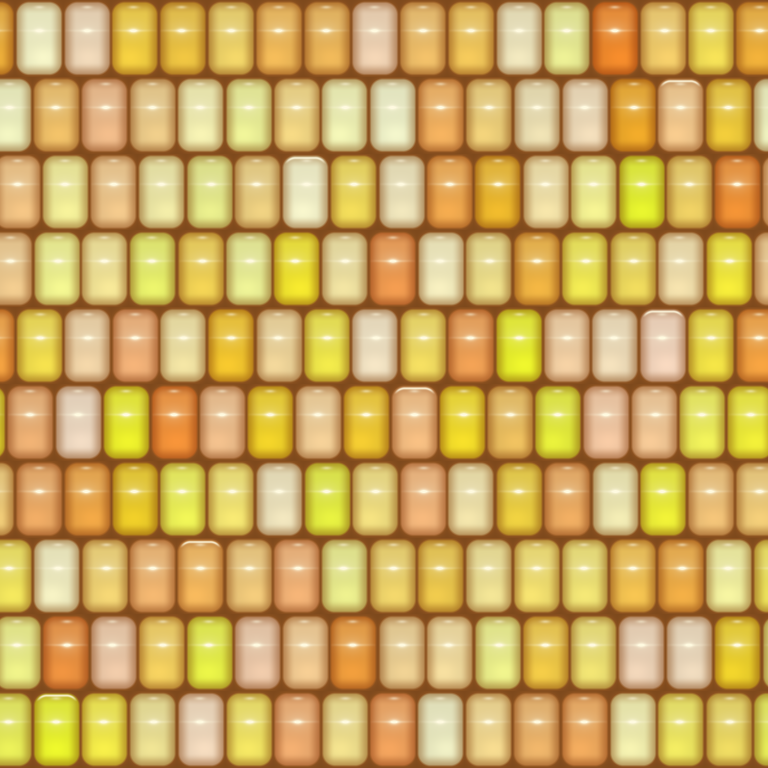
This pattern is drawn by a three.js fragment shader. Its source:

```glsl
// Rows of glossy, rounded kernels in yellow, cream and amber on a brown ground.
// Each kernel is a rounded box in a shifted row grid; wrapped cell hashes vary
// its hue, saturation and shine, so the pattern tiles in both directions.
#define COLS 16.0
#define ROWS 10.0
#define HALF_SIZE vec2(0.478, 0.763)
#define CORNER 0.27
#define EDGE_SOFT 0.04
#define RIM_WIDTH 0.27
#define HUE_RANGE vec2(0.074, 0.178)
#define SAT_RANGE vec2(0.17, 0.84)
#define BRIGHTNESS 0.89
#define GROUND vec3(0.49, 0.285, 0.11)
#define RIM_TINT vec3(0.80, 0.68, 0.57)
#define SHINE vec3(1.0, 0.98, 0.88)

varying vec2 vUv;

vec3 hash3(vec2 cell) {
  vec3 p = fract(cell.xyx * vec3(0.1031, 0.1030, 0.0973) + 0.137);
  p += dot(p, p.yxz + 33.33);
  return fract((p.xxy + p.yzz) * p.zyx);
}

vec3 hsvToRgb(vec3 c) {
  vec3 ramp = clamp(abs(fract(c.x + vec3(0.0, 2.0, 1.0) / 3.0) * 6.0 - 3.0) - 1.0, 0.0, 1.0);
  return c.z * mix(vec3(1.0), ramp, c.y);
}

float roundedBox(vec2 p, vec2 halfSize, float radius) {
  vec2 d = abs(p) - halfSize + radius;
  return length(max(d, 0.0)) + min(max(d.x, d.y), 0.0) - radius;
}

// Soft elliptical spot
float spot(vec2 p, vec2 center, vec2 size) {
  vec2 d = (p - center) / size;
  return exp(-dot(d, d));
}

// Sideways shift of a row, in kernel widths
float rowShift(float row) {
  return 0.5 + 0.37 * cos(1.0472 * (row - 1.0));
}

void main() {
  // Row grid, one unit per kernel width
  vec2 grid = vUv * vec2(COLS, ROWS);
  float row = mod(floor(grid.y), ROWS);
  grid.x -= rowShift(row);
  vec2 cell = vec2(mod(floor(grid.x), COLS), row);
  vec2 p = (fract(grid) - 0.5) * vec2(1.0, COLS / ROWS);

  vec3 rnd = hash3(cell);
  vec3 shine = hash3(cell + vec2(37.0, 71.0));
  p.x += (shine.x - 0.5) * 0.02;

  float dist = roundedBox(p, HALF_SIZE, CORNER);
  float inner = max(-dist, 0.0);

  // Body: own colour, darker amber rim, milky upper half, warm lower glow
  vec3 body = hsvToRgb(vec3(mix(HUE_RANGE.x, HUE_RANGE.y, rnd.x),
                            mix(SAT_RANGE.x, SAT_RANGE.y, rnd.y),
                            BRIGHTNESS + 0.03 * (rnd.z - 0.5)));
  vec3 color = body * mix(RIM_TINT, vec3(1.0), smoothstep(-0.03, RIM_WIDTH, inner));
  float milk = smoothstep(0.13, 0.18, p.y) * smoothstep(0.0, 0.15, inner);
  color = mix(color, SHINE * 0.88, 0.10 * milk);
  vec2 glowCenter = vec2((shine.y - 0.5) * 0.25, -0.40);
  color += body * 0.08 * spot(p, glowCenter, vec2(0.32, 0.25));

  // Gloss: halo, horizon streak, bright core, glint near the top
  vec2 core = vec2((shine.z - 0.5) * 0.06, 0.16);
  float gloss = 0.20 * spot(p, core, vec2(0.28, 0.20))
              + 0.34 * spot(p, core, vec2(0.32, 0.028))
              + 0.70 * spot(p, core, vec2(0.095, 0.055))
              + 0.50 * spot(p, vec2(core.x, 0.65), vec2(0.10, 0.035));

  // A few kernels catch a bright crescent along the top rim
  float crescent = exp(-pow((inner - 0.055) / 0.026, 2.0)) * smoothstep(0.57, 0.70, p.y);
  gloss += 0.85 * crescent * step(0.95, rnd.z);
  color = mix(color, SHINE, clamp(gloss, 0.0, 1.0));

  // Brown ground, lighter where it meets a kernel
  vec3 ground = GROUND * (1.0 + 0.14 * exp(-max(dist, 0.0) * 22.0));
  float cover = 1.0 - smoothstep(-EDGE_SOFT, EDGE_SOFT * 0.5, dist);
  gl_FragColor = vec4(mix(ground, color, cover), 1.0);
}
```
